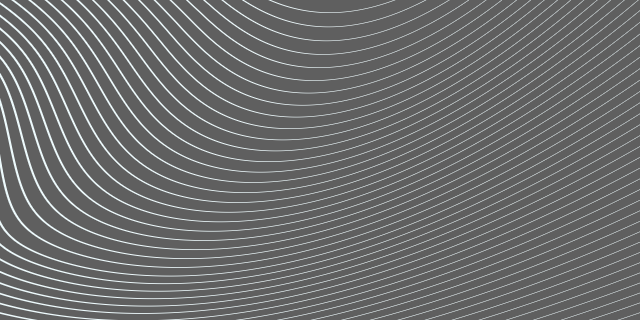
Reproduce this background procedurally as a Shadertoy shader.

```glsl
// A family of fine pale contour lines flowing over flat grey: a steep S-bend at
// the left, a trough, then a long rise to the right. Each line is a height curve
// blended by its index; bisection finds the index that passes through a point.

#define BACKGROUND vec3(0.373, 0.371, 0.371)
#define LINE_COLOR vec3(0.93, 0.98, 0.99)
#define FIRST_INDEX -2.0
#define LAST_INDEX 46.0
#define SEARCH_STEPS 15
#define THIN_HALF_WIDTH 0.00075
#define LEFT_SWELL 0.0014
#define STEEP_SWELL 0.0014

// Depth below the top edge of line k at x, in canvas heights.
float lineDepth(float x, float k) {
    // Centre of the S-bend, moving down and left with the index
    vec2 bend = vec2(0.755 - k * (0.0292 + 0.00017 * k),
                     -0.047 + k * (0.0242 - 0.000091 * k));
    float bendWidth = max(0.021, 0.273 - 0.01055 * k);
    float bendDrop = 0.0365 + 0.1406 * (1.0 - exp(-k / 6.3));

    // Long arc to the right, straightening with distance
    float d = x - bend.x;
    float right = max(d, 0.0);
    float tilt = 0.51 - 0.003 * k;
    float lift = 1.19 * exp(-k / 26.0);
    float straighten = 0.33 - 0.0038 * k;

    return bend.y + bendDrop * atan(d / bendWidth) + tilt * d
         - lift * right * right / (1.0 + straighten * right);
}

// Continuous line index at a point; depth grows steadily with the index.
float indexAt(float x, float depth) {
    float low = FIRST_INDEX;
    float high = LAST_INDEX;
    for (int i = 0; i < SEARCH_STEPS; i++) {
        float middle = 0.5 * (low + high);
        if (lineDepth(x, middle) < depth) low = middle;
        else high = middle;
    }
    return 0.5 * (low + high);
}

// Share of a pixel covered by a stroke at the given distance.
float strokeCoverage(float dist, float halfWidth, float pixel) {
    float nearSide = max(dist - 0.5 * pixel, -halfWidth);
    float farSide = min(dist + 0.5 * pixel, halfWidth);
    return clamp((farSide - nearSide) / pixel, 0.0, 1.0);
}

void mainImage(out vec4 fragColor, in vec2 fragCoord) {
    float pixel = 1.0 / iResolution.y;
    float x = fragCoord.x * pixel;
    float depth = 1.0 - fragCoord.y * pixel;

    // Distance to the nearest line, corrected for its slope
    float k = floor(indexAt(x, depth) + 0.5);
    float h = 0.001;
    float slope = (lineDepth(x + h, k) - lineDepth(x - h, k)) / (2.0 * h);
    float stretch = sqrt(1.0 + slope * slope);
    float dist = abs(depth - lineDepth(x, k)) / stretch;

    // Strokes swell toward the left and on steep descents
    float halfWidth = THIN_HALF_WIDTH + LEFT_SWELL * exp(-1.8 * x)
                    + STEEP_SWELL * max(slope, 0.0) / stretch;

    float coverage = strokeCoverage(dist, halfWidth, pixel);
    fragColor = vec4(mix(BACKGROUND, LINE_COLOR, coverage), 1.0);
}
```
